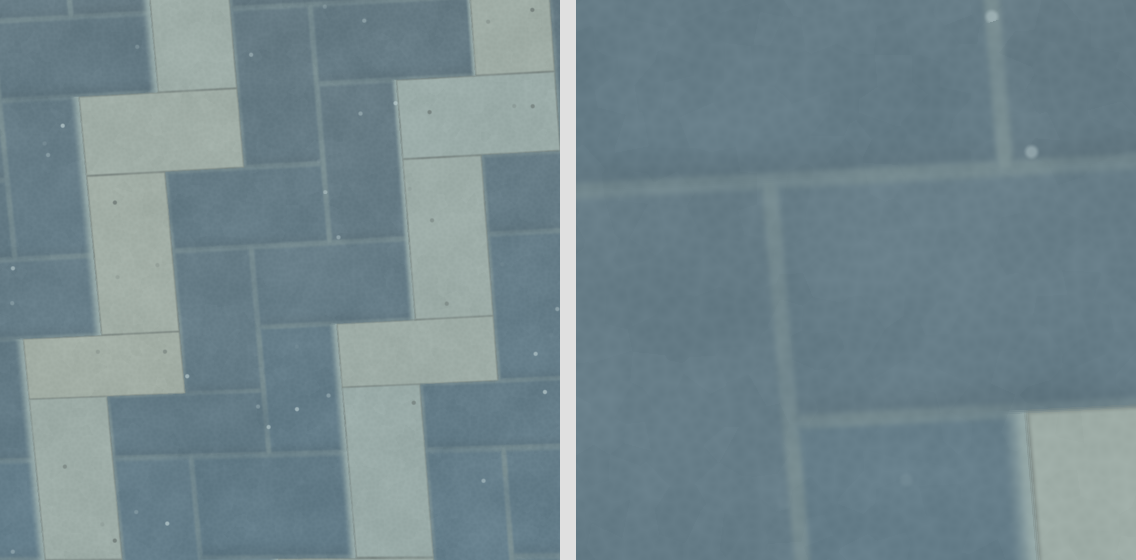
Left: the whole. Right: its middle third, enlarged.
Reproduce this texture procedurally as a WebGL 2 fragment shader.

```glsl
#version 300 es
precision highp float;
// Weathered herringbone paving: slate blue bricks crossed by pale stepped zigzags.
uniform vec2 u_resolution;
out vec4 fragColor;

const vec3 SLATE = vec3(0.402, 0.483, 0.520);
const vec3 SLATE_BLUE = vec3(0.385, 0.492, 0.548);
const vec3 PALE_WARM = vec3(0.640, 0.683, 0.645);
const vec3 PALE_COOL = vec3(0.595, 0.670, 0.665);
const vec3 SAND_JOINT = vec3(0.480, 0.560, 0.575);
const vec3 DARK_JOINT = vec3(0.410, 0.450, 0.440);
const vec3 CHIP = vec3(0.720, 0.790, 0.800);
const float PITCH = 0.143;          // width of one grid cell; a brick covers two
const float SAND_HALF = 0.0055;     // half width of joints between slate bricks
const float CRACK_HALF = 0.0016;    // half width of joints around pale bricks
const float BLEED = 0.018;          // soft fringe left of a pale brick
const float SOFTNESS = 0.0032;      // overall edge smoothing
const int TAPS = 3;

struct Brick { vec2 anchor; vec2 size; float pale; };

vec2 hash2(vec2 p) {
    vec3 q = fract(p.xyx * vec3(0.1031, 0.1030, 0.0973));
    q += dot(q, q.yzx + 33.33);
    return fract((q.xx + q.yz) * q.zy);
}

// Cellular noise: distance to the nearest point and that point's random value
vec2 cellular(vec2 p) {
    vec2 nearest = vec2(9.0, 0.0);
    for (int y = -1; y <= 1; y++)
    for (int x = -1; x <= 1; x++) {
        vec2 cell = floor(p) + vec2(x, y);
        float d = length(cell + hash2(cell) - p);
        if (d < nearest.x) nearest = vec2(d, hash2(cell + 71.0).x);
    }
    return nearest;
}

// Broad stains from layered sines
float mottle(vec2 p) {
    float sum = 0.0, gain = 0.5;
    for (int i = 0; i < 4; i++) {
        sum += gain * sin(p.x + 1.7 * sin(p.y)) * sin(p.y * 1.3 + 1.1 * sin(p.x * 0.8));
        p = mat2(1.5, 1.1, -1.1, 1.5) * p + 2.3;
        gain *= 0.6;
    }
    return sum;
}

// Skewed grid, y downwards, with rows that narrow and then widen lower down
vec2 pavingGrid(vec2 p) {
    float tilt = mix(0.053, 0.004, smoothstep(0.45, 1.1, p.y));
    float q = p.y + tilt * p.x;
    float row = (min(q, 0.607) - 0.180) / 0.1424
              + clamp(q - 0.607, 0.0, 0.215) / 0.1075
              + max(q - 0.822, 0.0) / 0.179;
    float column = (p.x - 0.124 - 0.095 * p.y) / (PITCH - 0.004 * p.y);
    return vec2(column, row);
}

Brick brickAt(vec2 g) {
    vec2 cell = floor(g);
    float phase = floor(mod(cell.x - cell.y + 0.5, 4.0));
    bool across = phase < 1.5;
    vec2 size = across ? vec2(2.0, 1.0) : vec2(1.0, 2.0);
    vec2 anchor = cell;
    if (phase == 1.0) anchor.x -= 1.0;
    if (phase == 2.0) anchor.y -= 1.0;
    float step3 = floor(mod(anchor.y + 0.5, 3.0));
    return Brick(anchor, size, step3 == (across ? 0.0 : 1.0) ? 1.0 : 0.0);
}

vec3 paving(vec2 p, float stain) {
    vec2 g = pavingGrid(p);
    Brick b = brickAt(g);
    vec2 low = (g - b.anchor) * PITCH;
    vec2 high = b.size * PITCH - low;
    vec2 gap = min(low, high);
    vec2 tone = hash2(b.anchor + 19.0);

    // Pale brick with a thin, uneven dark crack
    vec3 pale = mix(PALE_WARM, PALE_COOL, tone.x) + 0.016 * stain;
    float crack = 1.0 - smoothstep(0.0, CRACK_HALF * 2.0, min(gap.x, gap.y));
    pale = mix(pale, DARK_JOINT, crack * (0.65 + 0.3 * stain));
    if (b.pale > 0.5) return pale;

    // Slate brick with sandy joints and a shaded lower edge
    float blue = clamp(0.75 * p.y + 0.25 * tone.y - 0.15, 0.0, 1.0);
    vec3 slate = mix(SLATE, SLATE_BLUE, blue) + 0.022 * stain + 0.016 * (tone.x - 0.5);
    slate *= 1.0 - 0.05 * (1.0 - smoothstep(0.0, 0.028, high.y));
    vec2 sand = 1.0 - smoothstep(vec2(SAND_HALF * 0.35), vec2(SAND_HALF * 1.4), gap);
    float joint = max(sand.x, sand.y * 0.75) * clamp(0.75 + 0.5 * stain, 0.3, 1.0);
    slate = mix(slate, SAND_JOINT, joint);

    // Blurred glow beside a pale brick to the right
    Brick next = brickAt(vec2(b.anchor.x + b.size.x + 0.3, g.y));
    float width = BLEED * mix(1.0, 0.45, smoothstep(0.5, 0.75, p.x) * (1.0 - p.y));
    float fringe = next.pale * (1.0 - smoothstep(0.0, width, high.x));
    return mix(slate, PALE_COOL, fringe * 0.9);
}

void main() {
    vec2 p = gl_FragCoord.xy / u_resolution;
    p.y = 1.0 - p.y;
    float stain = mottle(p * 17.0);
    vec3 color = vec3(0.0);
    for (int y = 0; y < TAPS; y++)
    for (int x = 0; x < TAPS; x++)
        color += paving(p + SOFTNESS * ((vec2(x, y) + 0.5) / float(TAPS) - 0.5), stain);
    color /= float(TAPS * TAPS);

    // Fine grit, then scattered chips on slate and pits on pale stone
    color += 0.022 * (cellular(p * 130.0).x - 0.45) + 0.012 * (cellular(p * 55.0).y - 0.5);
    float pale = brickAt(pavingGrid(p)).pale;
    vec2 speck = cellular(p * 26.0);
    float rare = smoothstep(0.91, 1.0, speck.y);
    float spot = rare * (1.0 - smoothstep(0.05, 0.14, speck.x));
    color = mix(color, mix(CHIP, DARK_JOINT, pale), spot * 0.75);
    fragColor = vec4(color, 1.0);
}
```
